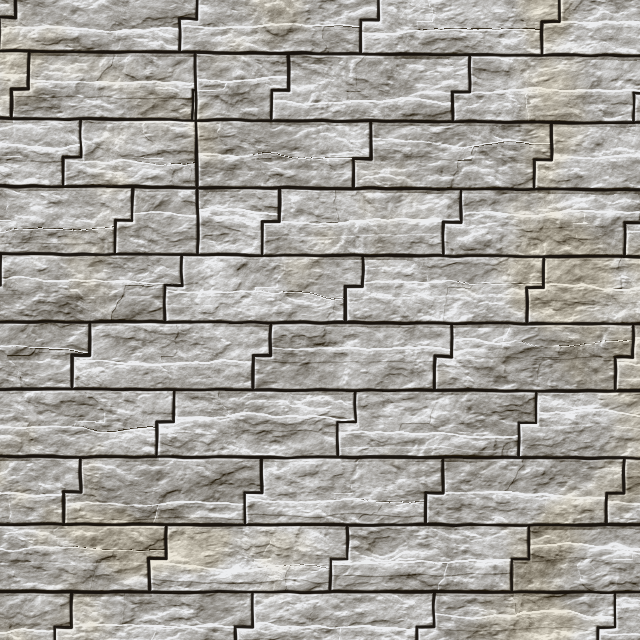
A three.js fragment shader for this texture:

```glsl
// Pale split-stone cladding: rows of interlocking stepped panels with rough, chipped faces.
varying vec2 vUv;

float hash(vec2 p) {
  return fract(sin(dot(p, vec2(127.1, 311.7))) * 43758.5453);
}

float noise(vec2 p) {
  vec2 i = floor(p), f = fract(p);
  f = f * f * (3.0 - 2.0 * f);
  return mix(mix(hash(i), hash(i + vec2(1.0, 0.0)), f.x),
             mix(hash(i + vec2(0.0, 1.0)), hash(i + 1.0), f.x), f.y);
}

float fbm(vec2 p) {
  float sum = 0.0, amp = 0.5;
  for (int i = 0; i < 5; i++) {
    sum += amp * noise(p);
    p = mat2(1.6, 1.2, -1.2, 1.6) * p + 3.7;
    amp *= 0.5;
  }
  return sum;
}

// Panel layout: x, y inside the panel (y runs down), its seed, distance to the joint
vec4 panel(vec2 p) {
  const float rowHeight = 0.1056, pitch = 0.283, notch = 0.0135;
  float down = (0.92 - p.y - 0.008 * p.x * p.y) / rowHeight + 1.0;
  float row = floor(down), v = fract(down);
  float split = 0.46 + 0.12 * hash(vec2(row, 4.0));

  // Alternate rows are offset; a straight seam breaks the bond in the upper rows
  float phase = mod(row, 2.0) < 0.5 ? 0.025 - 0.006 * row : 0.175 - 0.007 * row;
  float seam = p.x - 0.305 - 0.015 * (0.9 - p.y);
  bool seamed = row > 0.5 && row < 3.5;
  if (seamed && seam < 0.0) phase = 0.045 + 0.081 * (row - 1.0);

  // Stepped joint: upper half to the right, lower half to the left
  float side = v < split ? -notch : notch;
  float x = p.x - phase + notch;
  float dx = (fract(x / pitch + 0.5) - 0.5) * pitch;
  float d = min(abs(dx + side), min(v, 1.0 - v) * rowHeight);
  d = min(d, length(vec2(max(abs(dx) - notch, 0.0), (v - split) * rowHeight)));
  if (seamed) d = min(d, abs(seam));

  float u = (x + side) / pitch;
  float seed = hash(vec2(row + 2.0, floor(u) + (seamed ? 0.37 * step(0.0, seam) : 0.0)));
  return vec4(fract(u), v, seed, d);
}

// Height of the stone face
float relief(vec2 p) {
  vec4 s = panel(p);
  vec2 q = p + s.z * 7.0;
  float warp = fbm(q * 13.0) - 0.48;
  q += warp * vec2(0.035, 0.02);

  // Horizontal ledges, each cut once across
  float cut = 0.28 + 0.42 * fract(s.z * 13.7);
  float lower = smoothstep(-0.014, 0.014, s.y - cut + 0.22 * warp);
  float thin = smoothstep(-0.012, 0.012, s.y - cut - 0.22 + 0.15 * warp);
  float across = mix(0.3, 0.7, fract(s.z * 31.3)) + 0.25 * (lower - 0.5);
  float part = smoothstep(-0.006, 0.006, s.x - across + 0.35 * warp);
  float h = 0.35 * lower + 0.3 * (fract(s.z * 57.1) - 0.6) * thin;
  h += part * 0.45 * (fract(s.z * 91.7 + lower * 0.45) - 0.5);

  // Chipped terraces, broad facets and grain
  float t = fbm(q * vec2(11.0, 21.0)) * 6.0;
  h += 0.24 * (floor(t) + smoothstep(0.55, 1.0, fract(t))) + 0.1 * t;
  h += 0.55 * fbm(q * vec2(55.0, 85.0));
  return h * mix(0.72, 1.0, smoothstep(0.0, 0.005, s.w));
}

void main() {
  vec2 p = vUv + 0.0022 * (vec2(noise(vUv * 38.0), noise(vUv * 38.0 + 9.0)) - 0.5);
  vec4 s = panel(p);

  // Light from above: ledge tops shine, undersides fall into shade
  vec2 toLight = vec2(-0.42, 0.9);
  float h = relief(p);
  float edge = clamp(1.5 * (h - relief(p + 0.0018 * toLight)), -0.42, 0.24);
  float facet = clamp(0.3 * (h - relief(p + 0.008 * toLight)), -0.22, 0.12);

  float tone = 0.675 + 0.09 * (s.z - 0.5) + 0.3 * (fbm(p * 16.0 + s.z * 5.0) - 0.48);
  tone += edge + facet + 0.1 * (noise(p * 260.0) - 0.5);
  tone -= 0.16 * (1.0 - smoothstep(0.0, 0.13, s.y));
  tone = clamp(tone, 0.12, 0.93);

  // Neutral highlights, warm shadows and faint tan stains
  vec3 color = tone + (0.84 - tone) * vec3(0.05, 0.0, -0.09);
  color *= mix(vec3(1.0), vec3(1.0, 0.975, 0.91), smoothstep(0.5, 0.72, fbm(p * 7.0 + 20.0)));

  // Dark open joints of uneven width
  float width = 0.0012 + 0.0016 * noise(p * 24.0 + 5.0);
  float joint = 1.0 - smoothstep(width * 0.6, width + 0.0013, s.w);
  color = mix(color, vec3(0.09, 0.07, 0.05), 0.95 * joint);
  gl_FragColor = vec4(color, 1.0);
}
```
